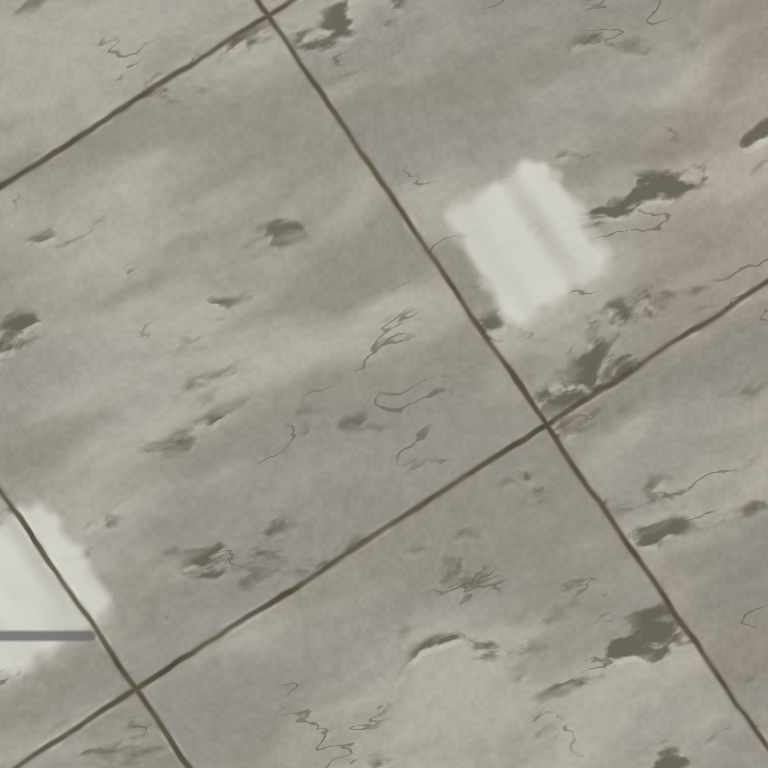
Write a WebGL 1 fragment shader that draws this texture.

```glsl
precision highp float;
// Polished stone floor of large square tiles set at a slant, with thin dark joints.
// Stretched fractal noise gives clouds, pits and cracks, offset for each tile;
// two soft-edged window reflections lie on the polish.
uniform vec2 u_resolution;

float hash(vec2 p) {
  vec3 q = fract(p.xyx * 0.1031);
  q += dot(q, q.yzx + 33.33);
  return fract((q.x + q.y) * q.z);
}

float noise(vec2 p) {
  vec2 i = floor(p), f = fract(p);
  f = f * f * (3.0 - 2.0 * f);
  return mix(mix(hash(i), hash(i + vec2(1.0, 0.0)), f.x),
             mix(hash(i + vec2(0.0, 1.0)), hash(i + vec2(1.0, 1.0)), f.x), f.y);
}

float fbm(vec2 p) {
  float sum = 0.0, amp = 0.5;
  for (int i = 0; i < 5; i++) {
    sum += amp * noise(p);
    p = mat2(1.6, 1.2, -1.2, 1.6) * p + 7.3;
    amp *= 0.5;
  }
  return sum;
}

// Stone colour at p for the tile with the given cell index
vec3 stone(vec2 p, vec2 cell) {
  float id = hash(cell + 41.0);
  vec2 q = vec2(dot(p, vec2(0.92, 0.39)), dot(p, vec2(-0.39, 0.92)));
  q += 20.0 + 9.0 * vec2(id, hash(cell + 73.0));
  q += 0.05 * (vec2(fbm(q * 9.0), fbm(q * 9.0 + 50.0)) - 0.5);

  // Cloudy bands, cool grey drifts and fine grain
  float cloud = fbm(q * vec2(4.0, 13.0));
  vec3 col = mix(vec3(0.57, 0.555, 0.51), vec3(0.685, 0.67, 0.625), smoothstep(0.27, 0.73, cloud));
  float drift = smoothstep(0.5, 0.7, fbm(q * vec2(3.0, 8.0) + 31.0));
  col = mix(col, vec3(0.565, 0.56, 0.54), 0.55 * drift);
  col += (id - 0.5) * 0.02 + vec3(0.012, 0.0, -0.008) * (p.x - 0.4);
  col += 0.03 * (noise(p * 190.0) - 0.5) + 0.025 * (noise(p * 75.0) - 0.5);

  // Clustered pits with a pale lower rim
  float cluster = smoothstep(0.56, 0.7, fbm(q * vec2(5.0, 14.0) + 90.0));
  vec2 pitUv = q * vec2(20.0, 42.0);
  float pit = cluster * smoothstep(0.47, 0.64, fbm(pitUv));
  float rim = cluster * smoothstep(0.47, 0.64, fbm(pitUv + vec2(0.0, 0.35)));
  col += 0.06 * max(rim - pit, 0.0);
  col = mix(col, vec3(0.36, 0.345, 0.29), 0.8 * pit);

  // Broken hairline cracks
  float ridge = abs(fbm(q * vec2(6.0, 17.0) + 140.0) - 0.5);
  float crack = (1.0 - smoothstep(0.003, 0.016, ridge))
              * smoothstep(0.55, 0.68, fbm(q * vec2(8.0, 11.0) + 170.0));
  return mix(col, vec3(0.42, 0.39, 0.34), 0.65 * crack);
}

// Coverage of a soft rectangular reflection, centred at d = 0
float reflection(vec2 d, vec2 halfSize) {
  d += 0.014 * (vec2(noise(d * 60.0 + 40.0), noise(d * 60.0 + 80.0)) - 0.5);
  vec2 e = abs(d) - halfSize + 0.02;
  float dist = length(max(e, 0.0)) + min(max(e.x, e.y), 0.0) - 0.02;
  return 1.0 - smoothstep(-0.014, 0.011, dist);
}

void main() {
  vec2 p = gl_FragCoord.xy / u_resolution.y;
  float px = 1.0 / u_resolution.y;

  // Tile coordinates, with slightly uneven joints
  vec2 d = p - vec2(0.712, 0.447);
  vec2 tile = vec2(0.841 * d.x - 1.302 * d.y, 1.299 * d.x + 0.887 * d.y);
  tile += 0.006 * (vec2(noise(p * 16.0), noise(p * 16.0 + 30.0)) - 0.5);
  tile += 0.003 * (vec2(noise(p * 60.0), noise(p * 60.0 + 60.0)) - 0.5);
  vec3 col = stone(p, floor(tile));

  // Window reflections, streaked along one tile axis
  mat2 turn = mat2(0.55, 0.835, -0.835, 0.55);
  vec2 upper = turn * (p - vec2(0.687, 0.687));
  vec2 lower = turn * (p - vec2(0.03, 0.235));
  float glare = max(reflection(upper, vec2(0.088, 0.079)),
                    reflection(lower, vec2(0.09, 0.088)));
  float streak = noise(vec2(upper.x * 7.0, upper.y * 42.0) + 20.0);
  vec3 shine = mix(vec3(0.75, 0.745, 0.705), vec3(0.87, 0.87, 0.835), streak);
  col = mix(col, shine, 0.9 * glare);

  // Dark bar crossing the lower reflection
  vec2 bar = p - vec2(clamp(p.x, -0.1, 0.118), 0.172);
  col = mix(col, vec3(0.43, 0.425, 0.42), 0.85 * (1.0 - smoothstep(0.004, 0.009, length(bar))));

  // Joints: soft shoulder, worn pale edge and dark core
  vec2 gap = 0.64 * (0.5 - abs(fract(tile) - 0.5));
  float joint = min(gap.x, gap.y);
  float wear = noise(p * 22.0 + 110.0);
  float width = mix(0.0016, 0.0031, wear);
  float pale = smoothstep(0.003, 0.005, joint) * (1.0 - smoothstep(0.005, 0.01, joint));
  col += 0.07 * pale * smoothstep(0.55, 0.85, noise(p * 30.0 + 200.0));
  col *= 1.0 - 0.16 * (1.0 - smoothstep(0.001, 0.008, joint));
  float core = 1.0 - smoothstep(width - px, width + 0.0012 + px, joint);
  vec3 grout = mix(vec3(0.29, 0.26, 0.2), vec3(0.4, 0.35, 0.27), noise(p * 45.0 + 7.0));
  col = mix(col, grout, core * mix(0.7, 0.95, wear));

  gl_FragColor = vec4(col, 1.0);
}
```
